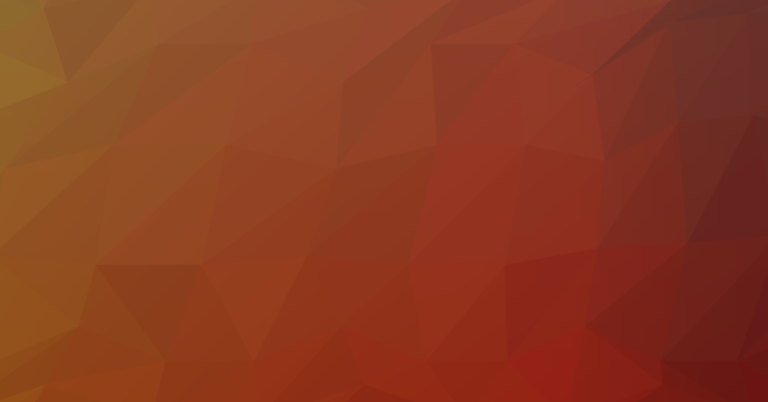
Write a WebGL 1 fragment shader that draws this background.

```glsl
precision highp float;
uniform vec2 u_resolution;

float hash(vec2 p) {
    return fract(sin(dot(p, vec2(12.99, 78.23))) * 437.58);
}

// Lattice point (column, row) bent by layered sines; y runs downward
vec2 meshVertex(vec2 id) {
    float c = id.x, r = id.y;
    float hump = 0.025 + 0.055 * exp(-2.0 * (r - 2.0) * (r - 2.0));
    float x = 0.228 * c + 0.109 + 0.109 * sin(1.8 * r) + 0.02 * cos(3.1416 * r)
            + 0.025 * c * cos(2.4 * r) + hump * sin(0.62 * c - 1.0);
    float y = 0.203 * r - 0.062 * sin(1.2 * r + 0.3)
            + 0.064 * cos(2.0944 * c) * cos(0.9 * (r - 1.0))
            - 0.074 * smoothstep(5.0, 8.0, c) * step(r, 3.5);
    return vec2(x, y);
}

// Ochre at upper left, red below, dark brown on the right
vec3 warmGradient(vec2 p) {
    float u = clamp(p.x / 1.9, 0.0, 1.0);
    float v = clamp(p.y, 0.0, 1.0);
    return vec3(0.568 - 0.16 * smoothstep(0.68, 0.98, u),
                0.42 - 0.22 * pow(u, 0.7) - 0.12 * v,
                0.17 - 0.1 * v + 0.02 * (1.0 - u));
}

float edgeDistance(vec2 p, vec2 a, vec2 b) {
    vec2 e = b - a;
    return (e.x * (p.y - a.y) - e.y * (p.x - a.x)) / max(length(e), 0.001);
}

// Adds one softly bounded facet: weighted colour in rgb, weight in a
vec4 facet(vec2 p, vec2 a, vec2 b, vec2 c, float seed) {
    float side = sign(edgeDistance(c, a, b));
    float inside = min(side * edgeDistance(p, a, b),
                   min(side * edgeDistance(p, b, c), side * edgeDistance(p, c, a)));
    float weight = smoothstep(-0.003, 0.003, inside);
    vec3 color = warmGradient(mix(p, (a + b + c) / 3.0, 0.65));
    color *= 1.0 + 0.07 * (seed - 0.5);
    color.g += 0.016 * (fract(seed * 7.3) - 0.5);
    return vec4(color, 1.0) * weight;
}

void main() {
    vec2 uv = gl_FragCoord.xy / u_resolution;
    vec2 p = vec2(uv.x * 1.9, 1.0 - uv.y);
    vec2 home = floor((p - vec2(0.11, 0.0)) / vec2(0.228, 0.203));
    vec4 sum = vec4(warmGradient(p), 1.0) * 0.001;

    // Two triangles for each nearby cell
    for (int j = -1; j <= 1; j++) {
        for (int i = -2; i <= 2; i++) {
            vec2 id = home + vec2(float(i), float(j));
            vec2 topLeft = meshVertex(id);
            vec2 topRight = meshVertex(id + vec2(1.0, 0.0));
            vec2 lowLeft = meshVertex(id + vec2(0.0, 1.0));
            vec2 lowRight = meshVertex(id + 1.0);
            sum += facet(p, topLeft, topRight, lowLeft, hash(id));
            sum += facet(p, topRight, lowRight, lowLeft, hash(id + 31.7));
        }
    }
    gl_FragColor = vec4(sum.rgb / sum.a, 1.0);
}
```
